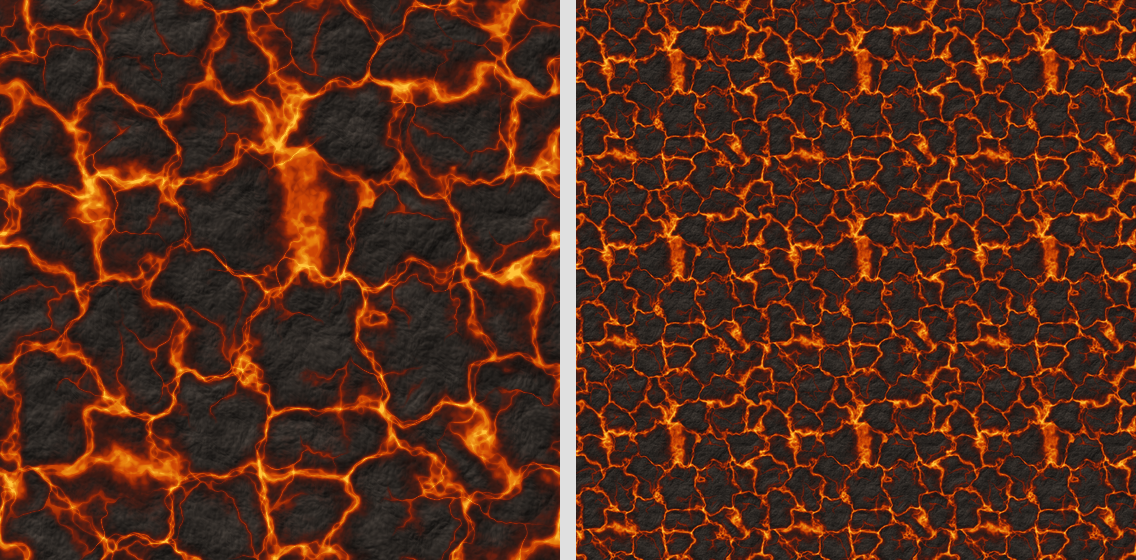
Left, the tile; right, the same tile 3 across and 3 down.
This texture is drawn by a WebGL 2 fragment shader. Its source:

```glsl
#version 300 es
precision highp float;
// Cooled lava crust: dark rounded slabs split by a glowing network of cracks.
// Soft cellular borders, warped several ways, braid into strands of heat over
// rock shaded from folded gradient noise. Every lattice wraps, so it tiles.

uniform vec2 u_resolution;
out vec4 fragColor;

// Three random values per lattice cell, repeating after a whole period
vec3 hash3(vec2 cell, float period, float seed) {
  uvec3 v = uvec3(mod(cell + 0.5, period), seed);
  v = v * 1664525u + 1013904223u;
  v.x += v.y * v.z; v.y += v.z * v.x; v.z += v.x * v.y;
  v ^= v >> 16u;
  v.x += v.y * v.z; v.y += v.z * v.x; v.z += v.x * v.y;
  return vec3(v >> 8u) / 16777216.0;
}

float corner(vec2 cell, vec2 offset, float period, float seed) {
  float angle = 6.28318 * hash3(cell, period, seed).x;
  return dot(vec2(cos(angle), sin(angle)), offset);
}

// Gradient noise with a whole number of lattice cells across the canvas
float noise(vec2 uv, float period, float seed) {
  vec2 p = uv * period, i = floor(p), f = p - i;
  vec2 s = f * f * f * (f * (f * 6.0 - 15.0) + 10.0);
  vec2 e = vec2(1, 0);
  return mix(
    mix(corner(i, f, period, seed), corner(i + e, f - e, period, seed), s.x),
    mix(corner(i + e.yx, f - e.yx, period, seed), corner(i + 1.0, f - 1.0, period, seed), s.x),
    s.y);
}

vec2 noise2(vec2 uv, float period, float seed) {
  return vec2(noise(uv, period, seed), noise(uv, period, seed + 1.0));
}

// Soft distance to the nearest cell border: zero on it, below zero at junctions
float border(vec2 p, float period, float seed) {
  const float sharpness = 15.0;
  vec2 home = floor(p);
  float nearest = 0.0, others = 1e-30;
  for (int y = -2; y <= 2; y++) {
    for (int x = -2; x <= 2; x++) {
      vec2 cell = home + vec2(x, y);
      vec3 h = hash3(cell, period, seed);
      vec2 d = cell + 0.08 + 0.84 * h.xy - p;
      float w = exp(-sharpness * (dot(d, d) + 0.25 * h.z));
      others += min(w, nearest);
      nearest = max(w, nearest);
    }
  }
  return 0.5 * log(nearest / others) / sharpness;
}

// Rock height: folded octaves leave creases and ledges
float relief(vec2 uv) {
  vec2 q = uv + 0.016 * noise2(uv, 14.0, 40.0);
  float height = 0.0, amplitude = 1.0, period = 9.0;
  for (int i = 0; i < 5; i++) {
    height += amplitude * abs(noise(q, period, 50.0 + float(i)) + 0.12);
    amplitude *= 0.52;
    period *= 2.0;
  }
  return height;
}

void main() {
  vec2 uv = gl_FragCoord.xy / u_resolution;
  vec2 bend = 0.32 * noise2(uv, 13.0, 1.0);

  // Main cracks: three strands that part and rejoin
  float edge = 0.0, strands = 0.0;
  for (int i = 0; i < 3; i++) {
    float seed = 4.0 + 4.0 * float(i);
    vec2 sway = 0.15 * noise2(uv, 22.0, seed) + 0.07 * noise2(uv, 52.0, seed + 2.0);
    float e = max(border(uv * 6.0 + bend + sway, 6.0, 90.0), -0.01);
    edge += e / 3.0;
    strands += 0.26 * exp(-max(e, 0.0) / 0.021);
  }

  // Fine cracks: thinner, dimmer and broken into patches
  vec2 jitter = 0.14 * noise2(uv, 34.0, 20.0) + 0.06 * noise2(uv, 70.0, 22.0);
  float fine = max(border(uv * 10.0 + 1.4 * bend + jitter, 10.0, 91.0), 0.0);
  float patches = smoothstep(-0.18, 0.22, noise(uv, 7.0, 24.0));
  float veins = patches * (0.34 * exp(-fine / 0.018) + 0.14 * exp(-fine / 0.07));

  // Rock lit from the upper left
  float slope = relief(uv) - relief(uv + vec2(-0.0014, 0.0030));
  float shade = clamp(1.0 + 4.2 * slope, 0.5, 1.5);
  shade *= 1.0 + 0.28 * noise(uv, 128.0, 30.0) + 0.25 * noise(uv, 12.0, 31.0);
  shade *= mix(0.62, 1.03, smoothstep(0.02, 0.24, edge));
  vec3 color = vec3(0.168, 0.150, 0.136) * shade;

  // Heat: wispy glow around the bright strands
  float wisps = 0.62 + 1.1 * abs(noise(uv + bend * 0.02, 36.0, 32.0))
              + 0.7 * abs(noise(uv, 76.0, 33.0));
  float glow = 0.40 * exp(-max(edge, 0.0) / 0.085) * wisps;
  float strength = 1.0 + 0.55 * noise(uv, 5.0, 34.0);
  float heat = (glow + strands) * strength + veins;
  heat *= mix(clamp(shade, 0.7, 1.3), 1.0, smoothstep(0.1, 0.6, heat));

  // From ember red through orange to yellow
  color = mix(color, vec3(0.27, 0.115, 0.085) * mix(1.0, shade, 0.3), smoothstep(0.02, 0.17, heat));
  color = mix(color, vec3(0.41, 0.12, 0.06), smoothstep(0.15, 0.31, heat));
  color = mix(color, vec3(0.58, 0.15, 0.03), smoothstep(0.29, 0.47, heat));
  color = mix(color, vec3(0.80, 0.27, 0.02), smoothstep(0.44, 0.68, heat));
  color = mix(color, vec3(0.90, 0.49, 0.05), smoothstep(0.68, 0.95, heat));
  color = mix(color, vec3(1.0, 0.76, 0.22), smoothstep(0.95, 1.30, heat));
  fragColor = vec4(color, 1.0);
}
```
